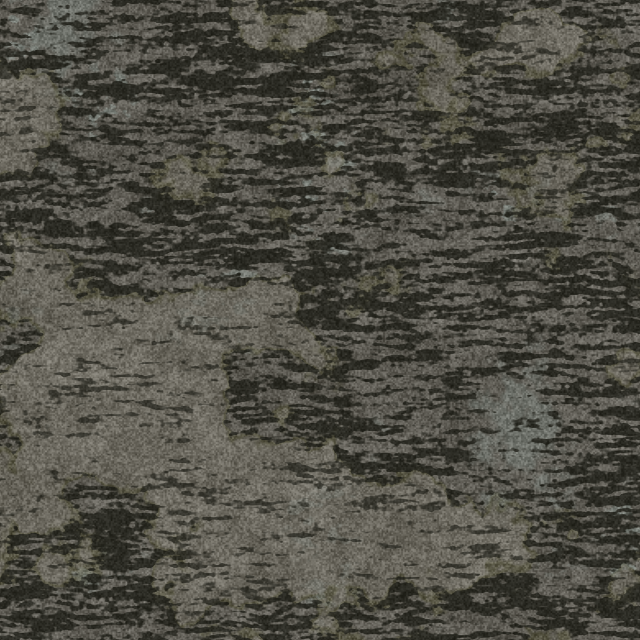
Reproduce this texture procedurally as a Shadertoy shader.

```glsl
// Weathered grey bark with horizontal dark fissures, ragged lichen patches and pale flecks.
#define BARK vec3(0.385, 0.375, 0.345)
#define LICHEN vec3(0.425, 0.413, 0.375)
#define FISSURE vec3(0.150, 0.150, 0.122)
#define RIM vec3(0.300, 0.295, 0.195)
#define PALE vec3(0.500, 0.530, 0.505)
#define STREAK_SCALE vec2(21.0, 135.0)
#define GRAIN_SCALE 390.0
#define GRAIN_AMOUNT 0.27
#define BARK_CRACKING 0.495
#define LICHEN_CRACKING 0.385
#define EDGE_WARP 0.27

float hash(vec2 p) {
    vec3 q = fract(p.xyx * 0.1031);
    q += dot(q, q.yzx + 33.33);
    return fract((q.x + q.y) * q.z);
}

float noise(vec2 p) {
    vec2 i = floor(p), f = fract(p);
    f = f * f * (3.0 - 2.0 * f);
    return mix(mix(hash(i), hash(i + vec2(1, 0)), f.x),
               mix(hash(i + vec2(0, 1)), hash(i + vec2(1, 1)), f.x), f.y);
}

float fbm(vec2 p) {
    float sum = 0.0, amp = 0.5;
    for (int i = 0; i < 5; i++) {
        sum += amp * noise(p);
        p = mat2(1.6, 1.2, -1.2, 1.6) * p + 17.3;
        amp *= 0.5;
    }
    return sum / 0.97;
}

// Approximate signed distance to an ellipse
float ellipse(vec2 p, vec2 center, vec2 radius) {
    return (length((p - center) / radius) - 1.0) * min(radius.x, radius.y);
}

// Signed distance to the lichen: broad patches, small islands, ragged outline
float lichenDistance(vec2 p) {
    vec4 patches[6] = vec4[6](
        vec4(0.16, 0.37, 0.20, 0.17), vec4(0.52, 0.18, 0.27, 0.14),
        vec4(0.02, 0.53, 0.11, 0.10), vec4(0.93, 0.94, 0.13, 0.06),
        vec4(0.00, 0.82, 0.08, 0.07), vec4(0.40, 0.49, 0.17, 0.04));
    float d = 1.0;
    for (int i = 0; i < 6; i++) d = min(d, ellipse(p, patches[i].xy, patches[i].zw));
    d += (fbm(p * 8.0 + 3.7) - 0.5) * EDGE_WARP;
    d = min(d, (0.69 - fbm(p * 7.0 + 41.0)) * 0.22);
    return d + (fbm(p * 45.0) - 0.5) * 0.035;
}

// Long thin horizontal fibres, broken up by finer crumbs
float fibres(vec2 p) {
    p.y += (noise(p * 14.0) - 0.5) * 0.008;
    float broad = noise(p * STREAK_SCALE);
    float thin = noise(p * STREAK_SCALE * vec2(2.3, 1.7) + 51.0);
    float crumbs = noise(p * vec2(150.0, 250.0) + 9.0);
    float blotch = fbm(p * vec2(28.0, 45.0) + 23.0);
    return 0.32 * broad + 0.24 * thin + 0.22 * crumbs + 0.22 * blotch;
}

void mainImage(out vec4 fragColor, in vec2 fragCoord) {
    vec2 p = fragCoord / iResolution.y;
    float d = lichenDistance(p);
    float lichen = 1.0 - smoothstep(-0.006, 0.006, d);
    float mottle = fbm(p * vec2(5.0, 8.0) + 70.0) - 0.5;
    float flakes = fbm(p * 32.0 + 12.0) - 0.5;

    // Base tones, with an olive seam along the lichen outline
    vec3 color = mix(BARK, LICHEN, lichen);
    color += 0.10 * mottle + 0.13 * flakes;
    color = mix(color, RIM, 0.55 * exp(-pow(d / 0.006, 2.0)));

    // Pale bluish flecks gathered in loose clusters, and two washed areas
    float cluster = smoothstep(0.53, 0.70, fbm(p * 6.0 + 88.0));
    float washed = min(ellipse(p, vec2(0.82, 0.32), vec2(0.05, 0.08)),
                       ellipse(p, vec2(0.10, 0.97), vec2(0.04, 0.05)));
    washed = 1.0 - smoothstep(-0.02, 0.025, washed + flakes * 0.16);
    float fleck = smoothstep(0.56, 0.70, fbm(p * vec2(48.0, 70.0) + 5.0));
    color = mix(color, PALE, max(0.75 * cluster * fleck, 0.55 * washed) * (1.0 - 0.6 * lichen));

    // Dark fissures, densest in the bark just outside the lichen
    float shade = exp(-max(d, 0.0) / 0.03) * (1.0 - lichen);
    float level = mix(BARK_CRACKING, LICHEN_CRACKING, lichen);
    level += 0.30 * mottle + 0.06 * shade - 0.07 * washed;
    float crack = 1.0 - smoothstep(level - 0.075, level + 0.055, fibres(p));
    color = mix(color, FISSURE, crack * mix(0.92, 0.75, lichen));

    // Fine mineral grain, weaker inside the fissures
    float grain = 0.65 * noise(p * GRAIN_SCALE) + 0.35 * noise(p * GRAIN_SCALE * 0.53 + 31.0) - 0.5;
    color += grain * GRAIN_AMOUNT * mix(1.0, 0.55, crack);
    fragColor = vec4(clamp(color, 0.0, 1.0), 1.0);
}
```
